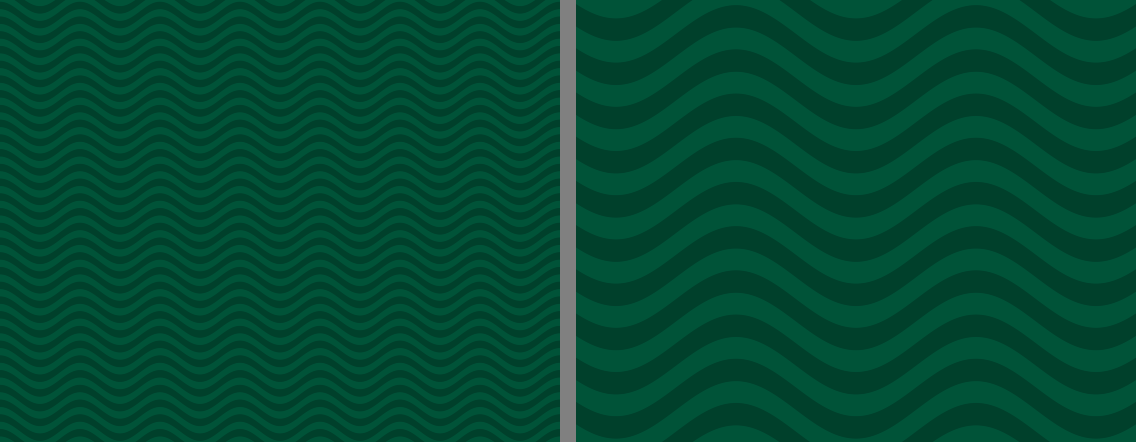
Left: the whole. Right: its middle third, enlarged.
Write a Shadertoy shader that draws this pattern.

```glsl
// Horizontal wavy stripes in two deep greens, all sharing one cosine profile.
// The height, shifted by the wave, is folded into equal bands; whole counts
// of 7 waves across and 30 stripes down make the canvas tile.

const float TAU = 6.2831853;

// Stripe coordinate: whole numbers fall on the centre lines of light stripes.
float stripePhase(vec2 uv) {
    float wave = 0.65 * cos(TAU * 7.0 * uv.x);
    return 30.0 * uv.y - 0.48 - wave;
}

void mainImage(out vec4 fragColor, in vec2 fragCoord) {
    vec2 uv = fragCoord / iResolution.xy;
    float phase = stripePhase(uv);

    // Distance to the nearest centre line, in stripe periods
    float centreDist = abs(fract(phase + 0.5) - 0.5);

    // Edge softened over about one pixel
    float pixel = length(vec2(dFdx(phase), dFdy(phase)));
    float light = 1.0 - smoothstep(-0.6 * pixel, 0.6 * pixel, centreDist - 0.246);

    vec3 darkGreen = vec3(0.0, 0.25, 0.17);
    vec3 lightGreen = vec3(0.0, 0.325, 0.22);
    fragColor = vec4(mix(darkGreen, lightGreen, light), 1.0);
}
```
